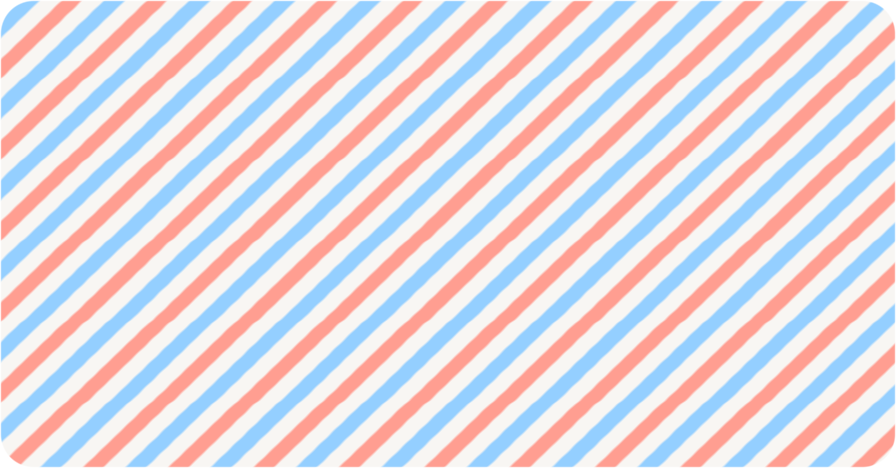
Write a Shadertoy shader that draws this pattern.

```glsl
const float TAU = 6.2831853;
const vec3 CREAM = vec3(0.973, 0.965, 0.953);
const vec3 BLUE = vec3(0.58, 0.81, 1.0);
const vec3 CORAL = vec3(1.0, 0.62, 0.57);
const vec3 WHITE = vec3(1.0);

float roundedBox(vec2 p, vec2 halfSize, float radius) {
    vec2 q = abs(p) - halfSize + radius;
    return length(max(q, 0.0)) + min(max(q.x, q.y), 0.0) - radius;
}

// Coverage of a stripe repeating once per unit of phase
float stripe(float phase, float center, float halfWidth, float blur) {
    float d = abs(fract(phase - center + 0.5) - 0.5) - halfWidth;
    return 1.0 - smoothstep(-blur, blur, d);
}

// Slight edge wobble, identical in every tile
float edgeWobble(vec2 tile, float amount) {
    float along = tile.x - tile.y;
    return amount * (sin(TAU * 3.0 * along) + 0.6 * sin(TAU * (7.0 * tile.y + 2.0 * tile.x)));
}

// Small step where one tile row meets the next
float seamShift(float row, float amount) {
    float f = fract(row);
    return amount * (f - smoothstep(0.94, 1.0, f) - 0.47);
}

void mainImage(out vec4 fragColor, in vec2 fragCoord) {
    float pixel = 1.0 / iResolution.y;
    vec2 size = iResolution.xy * pixel;
    vec2 p = fragCoord * pixel;

    // Tile coordinates run right and down from the upper left
    vec2 tileSize = vec2(0.1823, 0.1731);
    vec2 tile = vec2(p.x - 0.156, 1.0 - p.y) / tileSize;
    float phase = tile.x + tile.y + edgeWobble(tile, 0.0025) - seamShift(tile.y, 0.016);

    // Alternating diagonal stripes
    float blur = max(0.026, pixel / tileSize.x);
    vec3 color = mix(CREAM, CORAL, stripe(phase, 0.0, 0.118, blur));
    color = mix(color, BLUE, stripe(phase, 0.5, 0.123, blur));

    // Rounded card outline
    float card = roundedBox(p - 0.5 * size, 0.5 * size, 0.072);
    color = mix(color, WHITE, smoothstep(-pixel, pixel, card + pixel));

    fragColor = vec4(color, 1.0);
}
```
